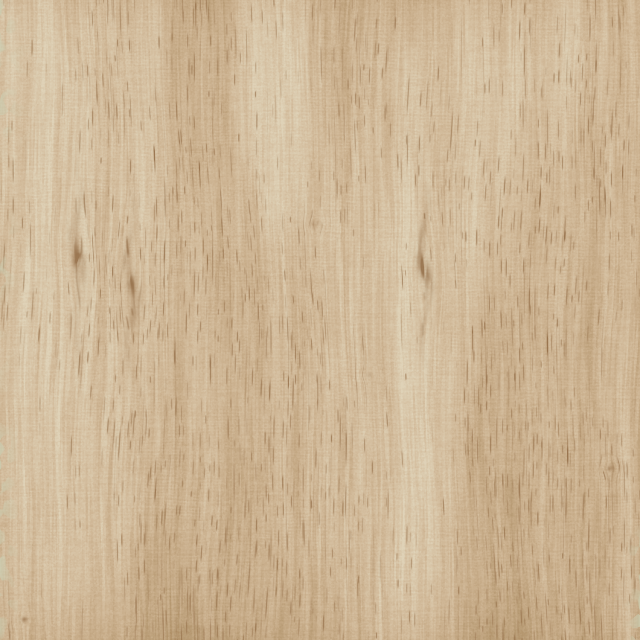
Write a WebGL 1 fragment shader that draws this texture.

```glsl
precision highp float;
uniform vec2 u_resolution;

const vec3 LIGHT_WOOD = vec3(0.86, 0.80, 0.69);
const vec3 DARK_WOOD = vec3(0.73, 0.62, 0.47);
const vec3 PORE_BROWN = vec3(0.57, 0.42, 0.27);
const vec3 WORN_PAINT = vec3(0.80, 0.81, 0.70);
const float MIDTONE_WARMTH = 0.05;
const float BASE_TONE = 0.67;
const float PLANK_PERIOD = 0.458;
const float DARK_BAND_X = 0.33;
const float BAND_DEPTH = 0.13;
const float MOTTLING = 0.62;
const float FIBRE_CONTRAST = 0.30;
const float PORE_STRENGTH = 0.62;
const float LINE_STRENGTH = 0.30;
const float THREADS = 190.0;
const float WEAVE_DEPTH = 0.042;
const float EDGE_SHADE = 0.36;
const float TAU = 6.28318;

float hash(vec2 p) {
  return fract(sin(dot(p, vec2(127.1, 311.7))) * 43758.55);
}

vec2 hash2(vec2 p) {
  return vec2(hash(p), hash(p + 57.3));
}

// Smooth cellular noise: random cell values blended by distance, -0.5 to 0.5
float cells(vec2 p) {
  vec2 home = floor(p);
  float sum = 0.0;
  float total = 0.0;
  for (int j = -1; j <= 1; j++) {
    for (int i = -1; i <= 1; i++) {
      vec2 cell = home + vec2(float(i), float(j));
      vec2 d = cell + hash2(cell) - p;
      float weight = exp(-6.0 * dot(d, d));
      sum += weight * hash(cell + 19.7);
      total += weight;
    }
  }
  return sum / total - 0.5;
}

// Vertical dashes of varied darkness, one per stretched cell
float pores(vec2 p, vec2 grid, float width, float density) {
  float column = floor(p.x * grid.x);
  float y = p.y * grid.y + 7.0 * hash(vec2(column, grid.y));
  vec2 cell = vec2(column, floor(y));
  vec2 rnd = hash2(cell + grid);
  float pixel = 0.55 / u_resolution.x;
  float dx = fract(p.x * grid.x) - mix(0.25, 0.75, rnd.x);
  float across = dx / (grid.x * max(width, pixel));
  float along = abs(fract(y) - 0.5) / mix(0.15, 0.49, rnd.y);
  float kept = smoothstep(0.0, 0.15, density - hash(cell + 3.1));
  float darkness = mix(0.35, 1.0, hash(cell + 8.6));
  return kept * darkness * exp(-across * across) * (1.0 - smoothstep(0.35, 1.0, along));
}

// Bends the grain around scattered knots; z holds their darkness
vec3 knottedGrain(vec2 p) {
  vec2 grain = p;
  float dark = 0.0;
  float ragged = 1.0 + 2.0 * cells(p * vec2(190.0, 32.0));
  for (int i = 0; i < 7; i++) {
    float n = float(i);
    float large = step(n, 2.5);
    vec2 centre = vec2(fract(0.205 + n * PLANK_PERIOD),
                       fract(0.56 + n * 0.618 * (1.0 - 0.97 * large)));
    vec2 size = mix(vec2(0.005, 0.004), vec2(0.009, 0.028), large);
    vec2 d = p - centre;
    d.x += large * 0.006 * sin(d.y * 45.0);
    vec2 q = d / size;
    grain.x -= 0.65 * d.x * exp(-dot(q, q) * 0.12);
    dark += ragged * exp(-dot(q, q)) * mix(0.5, 0.42, large);
    vec2 tail = d / vec2(0.006, 0.12);
    dark += large * 0.22 * ragged * exp(-dot(tail, tail));
  }
  return vec3(grain, dark);
}

// Linen threads, slubs and grit, broken up so that no regular grid shows
float weave(vec2 p) {
  vec2 drift = vec2(cells(p * vec2(30.0, 12.0)), cells(p * vec2(12.0, 30.0) + 9.0));
  vec2 threads = sin(p * THREADS * TAU + 7.0 * drift);
  float patchy = 0.6 + 1.2 * cells(p * 35.0);
  float slubs = cells(p * vec2(30.0, 290.0));
  float grit = cells(p * 420.0 + 41.0);
  return WEAVE_DEPTH * (patchy * (threads.x + threads.y) + 2.6 * slubs + 5.5 * grit);
}

void main() {
  vec2 p = gl_FragCoord.xy / u_resolution;

  // Slow bends of the grain
  vec3 knotted = knottedGrain(p);
  vec2 g = knotted.xy;
  g.x += 0.006 * sin(p.y * 5.0 + p.x * 7.0) + 0.002 * sin(p.y * 17.0 + p.x * 21.0);

  // Broad bands and fibres
  float band = cos((g.x - DARK_BAND_X) * TAU / PLANK_PERIOD);
  float mottling = cells(g * vec2(11.0, 1.6));
  float fibres = 0.7 * cells(g * vec2(38.0, 2.2)) + 0.6 * cells(g * vec2(150.0, 5.0) + 31.0)
               + 1.2 * cells(g * vec2(330.0, 13.0) + 73.0);
  float tone = BASE_TONE - BAND_DEPTH * band + MOTTLING * mottling;
  tone += FIBRE_CONTRAST * fibres;

  // Pale flowing streaks in the light bands
  float streak = smoothstep(0.1, 0.25, cells(g * vec2(120.0, 1.2) + 11.0));
  tone += 0.16 * streak * smoothstep(0.1, 0.9, -band);

  // Linen and darkened borders
  tone += weave(p);
  vec2 border = min(p, 1.0 - p);
  float edge = min(border.x, border.y);
  tone -= EDGE_SHADE * (0.6 * exp(-edge * 20.0) + 0.5 * exp(-p.y * 5.0));
  tone = clamp(tone, -0.3, 1.12);
  vec3 colour = mix(DARK_WOOD, LIGHT_WOOD, tone);
  colour.r += MIDTONE_WARMTH * max(tone * (1.0 - tone), 0.0);

  // Clustered pores, a few long grain lines and knots
  float cluster = cells(g * vec2(24.0, 5.0) + 5.0);
  float density = 0.34 + 0.15 * band - 0.4 * mottling + 0.45 * cluster;
  float dashes = pores(g, vec2(150.0, 24.0), 0.0011, density)
               + pores(g + 0.37, vec2(110.0, 12.0), 0.0011, density * 0.8);
  float lines = pores(g + 0.71, vec2(120.0, 4.0), 0.0010, density);
  float broken = 0.85 + 0.8 * cells(g * vec2(60.0, 60.0));
  float marks = PORE_STRENGTH * dashes + LINE_STRENGTH * broken * lines + knotted.z;
  colour = mix(colour, PORE_BROWN, clamp(marks, 0.0, 0.85));

  // Worn flecks along the sides
  float flecks = smoothstep(0.12, 0.28, cells(p * vec2(75.0, 60.0)));
  float worn = flecks * exp(-border.x * 70.0) * smoothstep(-0.1, 0.2, cells(p * 7.0));
  colour = mix(colour, WORN_PAINT, 0.8 * worn);

  gl_FragColor = vec4(colour, 1.0);
}
```
